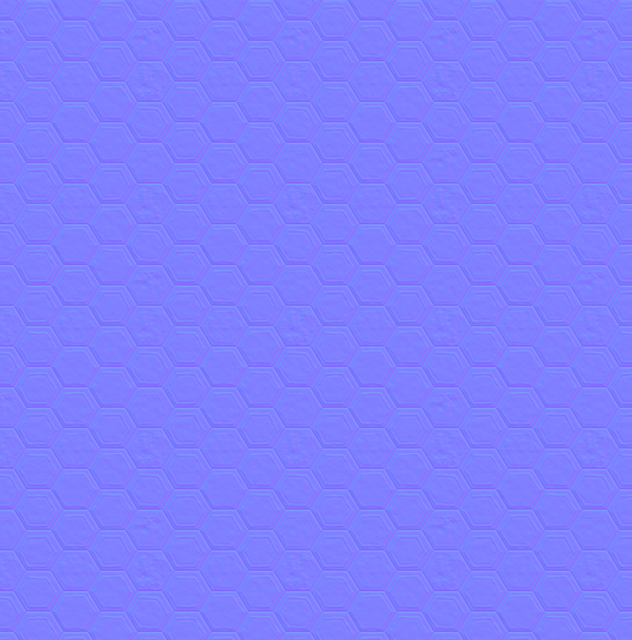
A Shadertoy shader for this texture map:

```glsl
const vec2 GRID = vec2(17.05, 15.7);        // columns and rows across the canvas
const vec2 GRID_SHIFT = vec2(-0.037, 0.003); // offset of the first cell, in cells
const vec2 LATTICE = vec2(1.7320508, 1.0);  // period of the flat-topped hexagons
const vec2 VARIANT_PERIOD = vec2(4.0, 3.0); // cells before the wear recurs
const vec2 PLATE_SHIFT = vec2(-0.022, -0.03);
const float GROOVE_WIDTH = 0.026;
const float GROOVE_DEPTH = 0.007;
const float PLATE_RADIUS = 0.415;
const float PLATE_HEIGHT = 0.0055;
const float BEVEL = 0.025;
const float RING_DEPTH = 0.0026;
const float GRAIN = 0.0065;
const float ROUGHNESS = 0.014;
const float BLISTER = 0.03;
const float UNDULATION = 0.0015;
const float SLOPE_STEP = 0.012;
const vec2 SLOPE_GAIN = vec2(0.65, 1.0);

float hash(vec2 p) {
    vec3 q = fract(vec3(p.xyx) * 0.1031);
    q += dot(q, q.yzx + 33.33);
    return fract((q.x + q.y) * q.z);
}

float noise(vec2 p) {
    vec2 i = floor(p), f = fract(p);
    f = f * f * (3.0 - 2.0 * f);
    return mix(mix(hash(i), hash(i + vec2(1, 0)), f.x),
               mix(hash(i + vec2(0, 1)), hash(i + vec2(1, 1)), f.x), f.y) - 0.5;
}

float fbm(vec2 p) {
    float sum = 0.0, amplitude = 0.65;
    for (int octave = 0; octave < 3; octave++) {
        sum += amplitude * noise(p);
        p = p * 2.03 + 17.3;
        amplitude *= 0.42;
    }
    return sum;
}

// Radius in a flat-topped hexagonal metric; the cell border lies at 0.5
float hexRadius(vec2 p) {
    p = abs(p);
    return max(p.y, 0.8660254 * p.x + 0.5 * p.y);
}

// Local position in the nearest cell, with its column and row from the top
void findCell(vec2 p, out vec2 local, out vec2 cell) {
    vec2 evenIndex = floor(p / LATTICE + 0.5);
    vec2 oddIndex = floor(p / LATTICE);
    vec2 evenLocal = p - evenIndex * LATTICE;
    vec2 oddLocal = p - (oddIndex + 0.5) * LATTICE;
    bool isEven = hexRadius(evenLocal) < hexRadius(oddLocal);
    local = isEven ? evenLocal : oddLocal;
    cell = isEven ? vec2(2.0 * evenIndex.x, -evenIndex.y)
                  : vec2(2.0 * oddIndex.x + 1.0, -oddIndex.y - 1.0);
}

float surfaceHeight(vec2 p) {
    vec2 local, cell;
    findCell(p, local, cell);
    vec2 variant = floor(mod(cell + 0.5, VARIANT_PERIOD));
    vec2 grainSeed = variant * 23.0 + 60.0;
    float kind = hash(variant + 11.0);
    float wear = hash(cell + 71.0);
    bool lowRow = variant.y > 1.5;

    // Groove between cells
    float border = 0.5 - hexRadius(local);
    float inside = smoothstep(0.01, 0.12, border);
    float height = -GROOVE_DEPTH * exp(-pow(border / GROOVE_WIDTH, 2.0));

    // Raised plate, set off centre, with a faint inner ring
    float radius = PLATE_RADIUS - 0.035 * kind - (lowRow ? 0.025 : 0.0);
    float d = hexRadius(local - PLATE_SHIFT * (0.5 + 0.7 * kind)) - radius;
    d += 0.03 * noise(local * 6.0 + grainSeed);
    float plate = 1.0 - smoothstep(-BEVEL, BEVEL, d);

    // Patches of wear on every fourth and every second column
    float rough = lowRow && variant.x < 0.5 ? 1.0
                : lowRow && abs(variant.x - 2.0) < 0.5 ? 0.55 : 0.0;
    bool blistered = variant.x < 0.5 && abs(variant.y - 1.0) < 0.5;
    float worn = blistered ? 0.75 : rough;
    height += PLATE_HEIGHT * plate * (1.0 - 0.65 * worn);
    float ring = exp(-pow((d + 0.07) / 0.026, 2.0));
    height -= RING_DEPTH * ring * (0.3 + kind) * (1.0 - worn);
    height += inside * ROUGHNESS * rough * (0.8 + 0.4 * wear) * fbm(local * 7.0 + grainSeed);
    if (blistered) {
        vec2 spot = (local - vec2(0.0, 0.15)) / vec2(0.26, 0.19);
        float strength = cell.y < 1.5 || wear > 0.5 ? 1.0 : 0.2;
        height += inside * BLISTER * strength * exp(-dot(spot, spot)) * fbm(local * 6.5 + 5.0);
    }

    // Fine grain and slow undulation over everything
    height += GRAIN * inside * fbm(local * 7.5 + grainSeed + 40.0);
    return height + UNDULATION * noise(p * 1.7);
}

void mainImage(out vec4 fragColor, in vec2 fragCoord) {
    vec2 uv = fragCoord / iResolution.xy;
    vec2 p = (vec2(uv.x, uv.y - 1.0) * GRID + GRID_SHIFT) * vec2(0.5 * LATTICE.x, 1.0);

    // Surface normal from central differences, packed into colour
    vec2 e = vec2(SLOPE_STEP, 0.0);
    vec2 slope = vec2(surfaceHeight(p + e.xy) - surfaceHeight(p - e.xy),
                      surfaceHeight(p + e.yx) - surfaceHeight(p - e.yx)) / (2.0 * SLOPE_STEP);
    vec3 normal = normalize(vec3(-slope * SLOPE_GAIN, 1.0));
    fragColor = vec4(0.5 + 0.5 * normal, 1.0);
}
```
